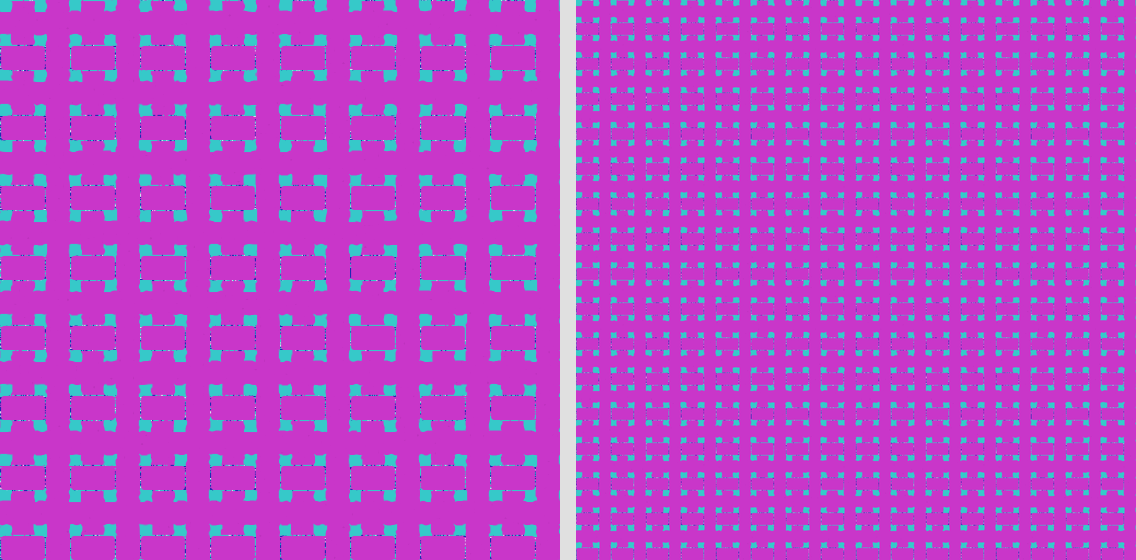
Left: one tile. Right: repeated 2 by 2.
Reproduce this pattern procedurally as a WebGL 2 fragment shader.

```glsl
#version 300 es
precision highp float;

uniform vec2 u_resolution;
out vec4 fragColor;

// Layout: lengths are fractions of one repeat
const float REPEATS = 8.0;
const vec2 MOTIF_CENTER = vec2(21.0, 11.0) / 64.0;
const vec2 FRAME_HALF = vec2(21.0, 12.0) / 64.0;
const float LINE_WIDTH = 1.0 / 64.0;
const float CORNER_RADIUS = 0.045;
const vec2 SQUARE_OFFSET = vec2(0.248, 0.250);
const vec2 SQUARE_HALF = vec2(0.086, 0.083);

// Wear: frequencies count lattice cells across the canvas
const float WOBBLE_FREQ = 64.0;
const float WOBBLE_SIZE = 0.011;
const float WOBBLE_STEEPNESS = 6.0;
const float SPECK_FREQ = 128.0;
const float SPECK_STRENGTH = 0.06;
const float DASHES = 512.0;
const float WEAR_ACROSS = 0.45;
const float WEAR_UPRIGHT = 0.75;

const vec3 MAGENTA = vec3(0.79, 0.21, 0.79);
const vec3 CYAN = vec3(0.21, 0.79, 0.79);
const vec3 BLUE = vec3(0.12, 0.16, 0.70);
const vec3 PALE = vec3(0.85, 0.85, 0.93);

float hash(vec2 p) {
    vec3 q = fract(p.xyx * vec3(0.1031, 0.1030, 0.0973));
    q += dot(q, q.yzx + 33.33);
    return fract((q.x + q.y) * q.z);
}

// Gradient at a lattice point, wrapped to the canvas
float cornerGradient(vec2 cell, vec2 offset, float period, float seed) {
    float angle = 6.28318 * hash(mod(cell, period) + seed);
    return dot(vec2(cos(angle), sin(angle)), offset);
}

float gradientNoise(vec2 uv, float period, float seed) {
    vec2 cell = floor(uv * period);
    vec2 f = fract(uv * period);
    vec2 s = f * f * f * (f * (f * 6.0 - 15.0) + 10.0);
    vec2 e = vec2(1.0, 0.0);
    float a = cornerGradient(cell, f, period, seed);
    float b = cornerGradient(cell + e.xy, f - e.xy, period, seed);
    float c = cornerGradient(cell + e.yx, f - e.yx, period, seed);
    float d = cornerGradient(cell + e.xx, f - e.xx, period, seed);
    return mix(mix(a, b, s.x), mix(c, d, s.x), s.y);
}

float boxDistance(vec2 p, vec2 halfSize, float radius) {
    vec2 q = abs(p) - halfSize + radius;
    return length(max(q, 0.0)) + min(max(q.x, q.y), 0.0) - radius;
}

float coverage(float dist, float pixel) {
    return clamp(0.5 - dist / pixel, 0.0, 1.0);
}

// Colour of one dash; wear is the chance that it is not cyan
vec3 dashColor(float index, float side, float wear) {
    float pick = hash(vec2(mod(index, DASHES), side));
    vec3 worn = pick < 0.45 * wear ? BLUE : pick < 0.88 * wear ? MAGENTA : PALE;
    return pick < wear ? worn : CYAN;
}

// Dashes along a line, filtered where neighbours meet
vec3 dashedLine(float along, float side, float wear, float dashPixel) {
    float x = along * DASHES - 0.5;
    float blend = clamp((fract(x) - 0.5) / dashPixel + 0.5, 0.0, 1.0);
    return mix(dashColor(floor(x), side, wear),
               dashColor(floor(x) + 1.0, side, wear), blend);
}

void main() {
    vec2 uv = gl_FragCoord.xy / u_resolution;
    float pixel = REPEATS / min(u_resolution.x, u_resolution.y);

    // Repeat
    vec2 grid = uv * REPEATS - MOTIF_CENTER + 0.5;
    vec2 cell = mod(floor(grid), REPEATS);
    vec2 p = fract(grid) - 0.5;

    // Ground with faint specks
    float speck = smoothstep(0.45, 0.65, gradientNoise(uv, SPECK_FREQ, 71.0));
    vec3 color = MAGENTA * (1.0 - SPECK_STRENGTH * speck);

    // Frame lines, worn differently in each repeat
    bool upright = abs(p.x) / FRAME_HALF.x > abs(p.y) / FRAME_HALF.y;
    float side = upright ? cell.x * 2.0 + step(0.0, p.x)
                         : 40.0 + cell.y * 2.0 + step(0.0, p.y);
    float wear = upright ? WEAR_UPRIGHT : WEAR_ACROSS;
    wear *= mix(0.35, 1.15, hash(cell + 11.0));
    float dashPixel = pixel * DASHES / REPEATS;
    vec3 lineColor = dashedLine(upright ? uv.y : uv.x, side, wear, dashPixel);
    color = mix(color, lineColor, coverage(boxDistance(p, FRAME_HALF, 0.0), pixel));

    // Corner squares with stepped, uneven edges
    vec2 wobble = vec2(gradientNoise(uv, WOBBLE_FREQ, 5.0),
                       gradientNoise(uv, WOBBLE_FREQ, 29.0));
    wobble = WOBBLE_SIZE * clamp(wobble * WOBBLE_STEEPNESS, -1.0, 1.0);
    vec2 q = abs(p + wobble) - SQUARE_OFFSET;
    color = mix(color, CYAN, coverage(boxDistance(q, SQUARE_HALF, 0.0), pixel));

    // Rounded panel inside the frame
    float panel = boxDistance(p, FRAME_HALF - LINE_WIDTH, CORNER_RADIUS);
    color = mix(color, MAGENTA, coverage(panel, pixel));

    fragColor = vec4(color, 1.0);
}
```
